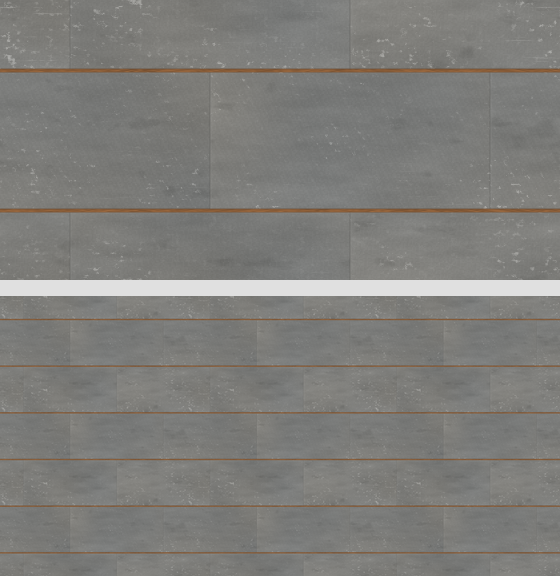
Top, the tile; bottom, the same tile 3 across and 3 down.
Give the GLSL for this texture, as a WebGL 1 fragment shader.

```glsl
precision highp float;
uniform vec2 u_resolution;

float hash(vec2 p) {
  return fract(sin(dot(p, vec2(127.1, 311.7))) * 43758.545);
}

float noise(vec2 p) {
  vec2 i = floor(p), f = fract(p);
  f = f * f * (3.0 - 2.0 * f);
  return mix(mix(hash(i), hash(i + vec2(1.0, 0.0)), f.x),
             mix(hash(i + vec2(0.0, 1.0)), hash(i + 1.0), f.x), f.y);
}

float fbm(vec2 p) {
  float sum = 0.0, amp = 0.5;
  for (int i = 0; i < 5; i++) {
    sum += amp * noise(p);
    p = p * 2.03 + 7.3;
    amp *= 0.5;
  }
  return sum;
}

// Antialiased line; fades when thinner than a pixel
float line(float dist, float halfWidth, float px) {
  return clamp((halfWidth - abs(dist)) / px + 0.5, 0.0, 1.0) * min(1.0, 2.0 * halfWidth / px);
}

// Worn concrete; pos is in canvas heights within one slab
vec3 concrete(vec2 pos, vec2 slab) {
  vec2 q = pos + slab * vec2(17.0, 31.0) + 3.0;
  float clouds = fbm(q * vec2(3.0, 5.0)) - 0.48;
  float streaks = fbm(q * vec2(5.0, 26.0) + 9.0) - 0.48;
  float grain = noise(q * 210.0) - 0.5;
  float patches = smoothstep(0.46, 0.66, fbm(q * vec2(5.0, 4.0) + 21.0));
  float flecks = smoothstep(0.55, 0.8, fbm(q * vec2(60.0, 75.0)));
  float stains = smoothstep(0.62, 0.78, fbm(q * vec2(9.0, 16.0) + 40.0));
  float tone = 0.10 * clouds + 0.06 * streaks + 0.026 * grain;
  tone += 0.13 * flecks * (0.2 + patches) - 0.035 * stains;
  tone += 0.01 * (hash(slab + 5.0) - 0.5);
  vec3 tint = vec3(-0.012, 0.0, 0.016) * (noise(q * 2.5 + 60.0) - 0.5);
  return vec3(0.488, 0.489, 0.479) + tone + tint;
}

// Fine, nearly level scratches gathered toward one end of the slab
float scratches(vec2 pos, vec2 slab, float px) {
  float sum = 0.0;
  for (int i = 0; i < 12; i++) {
    vec2 id = slab * 13.0 + vec2(float(i), 2.0);
    float start = 0.52 + 0.36 * hash(id);
    float end = start + 0.04 + 0.14 * hash(id + 31.0);
    float slope = 0.03 * (hash(id + 47.0) - 0.5);
    float y = 0.02 + 0.26 * hash(id + 63.0) + slope * (pos.x - start);
    float span = smoothstep(start, start + 0.02, pos.x) * (1.0 - smoothstep(end - 0.03, end, pos.x));
    sum += line(pos.y - y, 0.0011, px) * span * noise(vec2(pos.x * 70.0, float(i)));
  }
  return sum * (slab.x + slab.y < 0.5 ? 1.0 : 0.35);
}

void main() {
  vec2 uv = gl_FragCoord.xy / u_resolution;
  float px = 1.0 / u_resolution.y;

  // Two rows of two slabs, shifted by half a slab
  vec2 grid = uv * 2.0 + vec2(0.0, 0.504);
  float row = mod(floor(grid.y), 2.0);
  grid.x += 0.75 - 0.5 * row;
  vec2 slab = mod(floor(grid), 2.0);
  vec2 pos = fract(grid) * vec2(1.0, 0.5);

  vec3 color = concrete(pos, slab);
  color += 0.16 * scratches(pos, slab, px);

  // Upright joints with a pale worn edge
  float joint = fract(grid.x + 0.5) - 0.5;
  color += 0.02 * exp(-pos.x * 70.0);
  color = mix(color, vec3(0.57, 0.57, 0.56), 0.6 * line(joint - 0.0034, 0.0012, px));
  color = mix(color, vec3(0.33, 0.33, 0.32), 0.8 * line(joint, 0.0013, px));

  // Level copper strips, their grain running around a circle to wrap
  float across = (fract(grid.y + 0.5) - 0.5) * 0.5;
  float strip = mod(floor(grid.y + 0.5), 2.0);
  float angle = uv.x * 6.283185;
  vec2 ring = vec2(cos(angle), sin(angle));
  float grain = noise(ring * 20.0 + across * 250.0 + strip * 50.0 + 90.0);
  float wear = noise(ring * 5.0 + strip * 30.0 + 140.0);
  vec3 copper = vec3(0.54, 0.365, 0.22) * (0.86 + 0.2 * grain + 0.1 * wear);
  copper = mix(copper, vec3(0.33, 0.24, 0.17), 0.7 * smoothstep(0.002, 0.007, across));
  copper = mix(copper, vec3(0.40, 0.29, 0.20), 0.5 * smoothstep(0.004, 0.007, -across));
  color = mix(color, vec3(0.56, 0.55, 0.53), 0.5 * line(across + 0.0085, 0.0015, px));
  color = mix(color, copper, line(across, 0.0068, px));

  gl_FragColor = vec4(color, 1.0);
}
```
